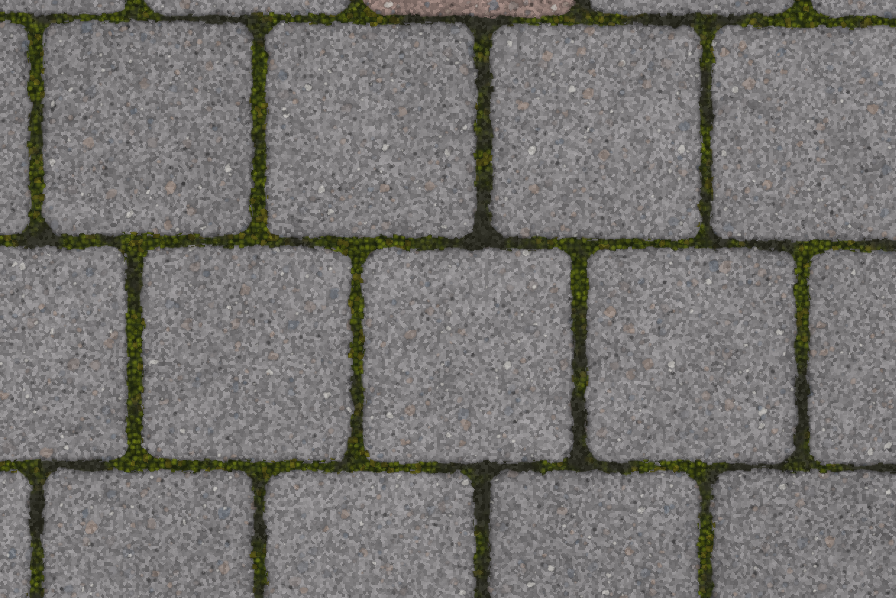
This texture is drawn by a Shadertoy shader. Its source:

```glsl
// Grey concrete pavers in staggered courses, with moss growing in the joints.

vec2 hash2(vec2 p) {
    vec3 h = fract(p.xyx * vec3(.1031, .1030, .0973));
    h += dot(h, h.yzx + 33.33);
    return fract((h.xx + h.yz) * h.zy);
}

// Cellular noise: x = distance to the nearest point, yz = its random pair
vec3 cellular(vec2 p) {
    vec2 cell = floor(p);
    vec3 nearest = vec3(9.);
    for (int y = -1; y <= 1; y++)
    for (int x = -1; x <= 1; x++) {
        vec2 id = cell + vec2(x, y);
        float dist = length(id + .15 + .7 * hash2(id) - p);
        if (dist < nearest.x) nearest = vec3(dist, hash2(id + 71.7));
    }
    return nearest;
}

// Layered, warped sines, roughly -1 to 1
float waves(vec2 p) {
    float sum = 0., amp = .6;
    for (int i = 0; i < 4; i++) {
        sum += amp * sin(p.x + 1.7 * sin(p.y * .9 + float(i))) * sin(p.y + 1.3 * sin(p.x * .8));
        p = mat2(1.6, 1.2, -1.2, 1.6) * p + 3.1;
        amp *= .6;
    }
    return sum;
}

float roundBox(vec2 p, vec2 halfSize, float radius) {
    vec2 q = abs(p) - halfSize + radius;
    return length(max(q, 0.)) + min(max(q.x, q.y), 0.) - radius;
}

void mainImage(out vec4 fragColor, in vec2 fragCoord) {
    vec2 p = fragCoord / iResolution.y;
    float aa = 1. / iResolution.y;

    // Staggered courses, very slightly tilted
    vec2 pitch = vec2(.373, .374);
    vec2 grid = (p + vec2(0., .004 * p.x - .2227)) / pitch;
    float course = floor(grid.y);
    grid.x -= mix(.6, .165, mod(course, 2.));
    vec2 id = floor(grid);
    vec2 rnd = hash2(id + 20.);

    // Worn paver outline
    vec2 local = (fract(grid) - .5) * pitch + (rnd - .5) * .005;
    vec3 clump = cellular(p * 105.);
    float edge = roundBox(local, pitch * .5 - vec2(.0105, .0075), .033);
    edge += .0045 * waves(p * 42.) + .005 * (clump.y - .5);

    // Concrete: tone per paver, broad stains, coarse and fine grain
    vec3 grain = cellular(p * 185.);
    vec3 grit = cellular(p * 83. + 40.);
    float tone = .505 + .035 * (rnd.y - .5) + .022 * waves(p * 11.) + .014 * waves(p * 37. + 5.);
    tone += .19 * (grain.y - .5) + .07 * (grit.y - .5) * smoothstep(.6, .2, grit.x);
    tone -= .13 * step(.93, grit.z) * smoothstep(.4, .15, grit.x);
    vec3 stone = tone * vec3(1.006, .99, 1.);
    if (id == vec2(1., 2.)) stone *= vec3(1.1, .96, .9);   // one rosy paver

    // Embedded pebbles, blue-grey to tan, a few white
    for (int i = 0; i < 2; i++) {
        float scale = 30. + 32. * float(i);
        vec3 pebble = cellular(p * scale + 13. * float(i) + .12 * waves(p * 130.));
        float radius = .09 + .2 * fract(pebble.y * 17.);
        float shown = step(.68, pebble.y);
        vec3 tint = mix(vec3(.41, .44, .48), vec3(.63, .54, .48), pebble.z);
        if (pebble.z > .83) { tint = vec3(.78, .77, .75); radius *= .65; }
        float blur = aa * scale;
        stone *= 1. - .13 * shown * smoothstep(.09 + blur, 0., abs(pebble.x - radius));
        float inside = smoothstep(radius + blur, radius - blur, pebble.x);
        stone = mix(stone, tint + .12 * (grain.y - .5), .72 * shown * inside);
    }

    // Dirt gathered along the paver rim
    stone *= 1. - .32 * smoothstep(-.009, .001, edge) - .06 * smoothstep(-.035, 0., edge);

    // Joint: dark soil, covered in patches by lit moss cushions
    float lush = smoothstep(-.45, .3, waves(p * 16. + 2.));
    float cushion = smoothstep(.75, .1, clump.x) * (.35 + .65 * clump.y);
    vec3 soil = vec3(.17, .17, .135) + .1 * (grain.y - .5);
    vec3 moss = mix(vec3(.13, .16, .06), vec3(.36, .4, .07), cushion);
    moss = mix(moss, vec3(.4, .34, .1), .5 * step(.88, clump.z)) * (.75 + .5 * grain.y);
    vec3 joint = mix(soil, moss, lush * .9);

    // Moss creeps a little over the rim where it is lush
    float cover = smoothstep(-aa, aa, edge + .0025 * lush * clump.z);
    fragColor = vec4(mix(stone, joint, cover), 1.);
}
```
